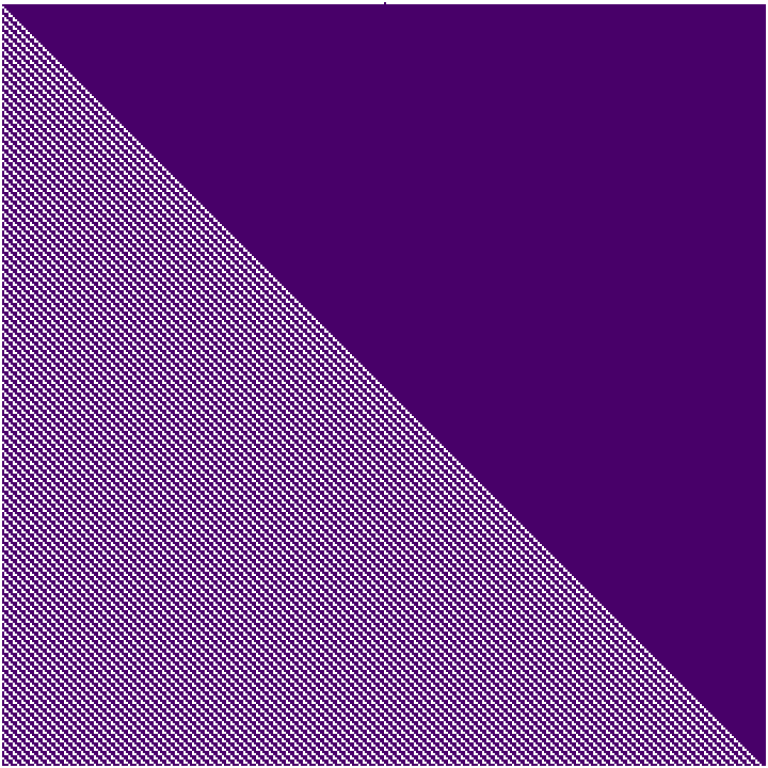
A Shadertoy shader for this pattern:

```glsl
// A woven triangle: diagonal white stair stitches spread from the left edge
// over a deep purple field inside a thin white frame. A square cell grid and
// a repeat along each row give the weave; box sampling smooths cell edges.

#define CELLS 360.0
#define REPEAT 4.0
#define SAMPLES 8
#define PURPLE vec3(0.282, 0.0, 0.412)
#define WHITE vec3(1.0, 1.0, 1.0)

// White frame: two rows at the top, one cell on the other sides,
// with a single dark seed cell at the top centre.
bool isFrame(vec2 cell) {
    bool seed = cell == vec2(floor(CELLS * 0.5), 1.0);
    bool border = cell.x < 1.0 || cell.x > CELLS - 2.0
               || cell.y < 2.0 || cell.y > CELLS - 2.0;
    return border && !seed;
}

// Stitches left of the diagonal: one cell wide on even rows, two on odd.
bool isStitch(vec2 cell) {
    float behindEdge = cell.y - 2.0 - cell.x;
    float stitchWidth = 1.0 + mod(cell.y, 2.0);
    return cell.y > 1.0 && behindEdge >= 0.0
        && mod(behindEdge, REPEAT) < stitchWidth;
}

float whiteness(vec2 uv) {
    vec2 cell = floor(vec2(uv.x, 1.0 - uv.y) * CELLS);
    return isFrame(cell) || isStitch(cell) ? 1.0 : 0.0;
}

void mainImage(out vec4 fragColor, in vec2 fragCoord) {
    // Average the cells under the pixel footprint.
    float coverage = 0.0;
    for (int j = 0; j < SAMPLES; j++) {
        for (int i = 0; i < SAMPLES; i++) {
            vec2 offset = (vec2(i, j) + 0.5) / float(SAMPLES) - 0.5;
            coverage += whiteness((fragCoord + offset) / iResolution.xy);
        }
    }
    coverage /= float(SAMPLES * SAMPLES);
    fragColor = vec4(mix(PURPLE, WHITE, coverage), 1.0);
}
```
